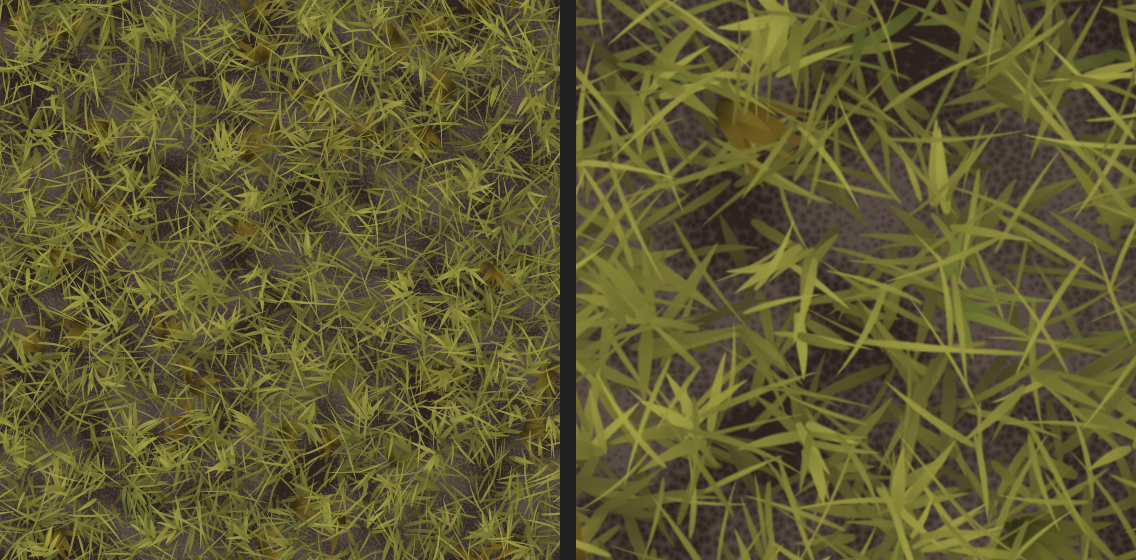
Left: the whole. Right: its middle third, enlarged.
This texture is drawn by a three.js fragment shader. Its source:

```glsl
#define TAU 6.2831853
#define BLADES 9
#define EDGE 0.0011
#define OPACITY 0.94
#define SOIL_DARK vec3(0.175, 0.135, 0.115)
#define SOIL_LIGHT vec3(0.345, 0.295, 0.265)
#define SHADE_GRASS vec3(0.30, 0.28, 0.145)
#define OLIVE_GRASS vec3(0.46, 0.45, 0.19)
#define SUNLIT_GRASS vec3(0.65, 0.64, 0.275)
#define FRESH_GREEN vec3(0.33, 0.40, 0.17)
#define LEAF_ROOT vec3(0.20, 0.12, 0.03)
#define LEAF_TIP vec3(0.47, 0.40, 0.14)

varying vec2 vUv;

vec4 hash4(vec2 id, float seed) {
  vec4 q = fract(vec4(id.xyx, seed) * vec4(0.1031, 0.1030, 0.0973, 0.1099));
  q += dot(q, q.wzxy + 33.33);
  return fract((q.xxyz + q.yzzw) * q.zywx);
}

// Broad seamless variation from layered sines, about -1 to 1
float patches(vec2 p) {
  vec2 w = p + 0.06 * sin(TAU * (2.0 * p.yx + vec2(0.1, 0.6)));
  float broad = sin(TAU * (2.0 * w.x + w.y)) * sin(TAU * (3.0 * w.y - w.x));
  float small = sin(TAU * (5.0 * w.x - 2.0 * w.y)) * sin(TAU * (6.0 * w.y + 3.0 * w.x));
  return 0.55 * broad + 0.45 * small;
}

// Distance to the nearest seamless cell point
float cellular(vec2 p, float cells) {
  vec2 home = floor(p * cells);
  float nearest = 1.0;
  for (int j = -1; j <= 1; j++) {
    for (int i = -1; i <= 1; i++) {
      vec2 id = home + vec2(float(i), float(j));
      vec2 point = id + hash4(mod(id, cells), 3.0).xy;
      nearest = min(nearest, distance(p * cells, point));
    }
  }
  return nearest;
}

vec3 soil(vec2 p) {
  float grain = cellular(p, 210.0) - 0.45;
  float coarse = cellular(p, 17.0) - 0.45;
  float light = 0.5 + 0.75 * patches(p) + 0.85 * grain - 0.6 * coarse;
  return mix(SOIL_DARK, SOIL_LIGHT, clamp(light, 0.0, 1.0));
}

// Coverage of a bent tapering blade along +x; returns mask and place along it
vec2 blade(vec2 q, float size, float halfWidth, float bend, float soft) {
  float t = q.x / size;
  float offset = abs(q.y - bend * size * t * t);
  float taper = 1.9 * sqrt(max(t, 0.0)) * (1.0 - t);
  float mask = 1.0 - smoothstep(-soft, soft, offset - halfWidth * taper);
  mask *= smoothstep(0.0, 0.06, t) * (1.0 - smoothstep(0.92, 1.0, t));
  return vec2(mask, clamp(t, 0.0, 1.0));
}

// shape: cells across, length in cells, half width, scatter (0 fans, 1 loose)
vec3 grass(vec3 color, vec2 p, vec4 shape, float density, float seed, vec3 low, vec3 high, float rootShade) {
  float cells = shape.x;
  vec2 home = floor(p * cells);
  for (int k = 0; k < BLADES; k++) {
    for (int j = -1; j <= 1; j++) {
      for (int i = -1; i <= 1; i++) {
        vec2 id = home + vec2(float(i), float(j));
        vec2 wrapped = mod(id, cells);
        vec4 clump = hash4(wrapped, seed);
        vec4 own = hash4(wrapped, seed + 7.0 * float(k) + 5.0);
        vec2 wave = sin(TAU * (vec2(2.0, 3.0) * wrapped / cells + wrapped.yx / cells));
        if (mix(clump.w, own.w, shape.w) > density + 0.1 * wave.x * wave.y) continue;

        vec2 root = id + mix(clump.xy, own.xy, shape.w);
        float angle = TAU * clump.z + (own.z - 0.5) * mix(1.7, TAU, shape.w);
        vec2 along = vec2(cos(angle), sin(angle));
        vec2 d = p * cells - root;
        vec2 q = vec2(dot(d, along), dot(d, vec2(-along.y, along.x)));
        float size = shape.y * mix(0.5, 1.0, fract(own.x * 13.0));
        float halfWidth = shape.z * cells * mix(0.55, 1.3, fract(own.y * 17.0));
        float bend = 0.5 * (fract(own.z * 11.0) - 0.5);
        vec2 b = blade(q, size, halfWidth, bend, EDGE * cells);

        vec3 tint = mix(low, high, fract(own.w * 19.0));
        tint = mix(tint, FRESH_GREEN, 0.5 * step(0.92, clump.y));
        tint *= mix(rootShade, 1.0, smoothstep(0.0, 0.6, b.y));
        color = mix(color, tint, OPACITY * b.x);
      }
    }
  }
  return color;
}

void main() {
  vec3 color = soil(vUv);

  // Shaded undergrowth and olive fans
  color = grass(color, vUv, vec4(14.0, 0.95, 0.0043, 1.0), 0.86, 11.0, SHADE_GRASS, OLIVE_GRASS, 0.85);
  color = grass(color, vUv, vec4(12.0, 0.90, 0.0048, 0.3), 0.72, 83.0, SHADE_GRASS * 1.15, OLIVE_GRASS * 1.08, 0.85);

  // Withered leaves, dark where they join
  color = grass(color, vUv, vec4(11.0, 0.75, 0.0075, 0.12), 0.36, 157.0, mix(LEAF_ROOT, LEAF_TIP, 0.6), LEAF_TIP, 0.5);

  // Long thin stalks between two sets of sunlit tufts
  color = grass(color, vUv, vec4(10.0, 0.95, 0.0026, 1.0), 0.95, 229.0, OLIVE_GRASS * 0.9, SUNLIT_GRASS * 0.93, 0.88);
  color = grass(color, vUv, vec4(14.0, 0.80, 0.0045, 0.3), 0.48, 307.0, OLIVE_GRASS, SUNLIT_GRASS, 0.88);
  color = grass(color, vUv, vec4(10.0, 0.95, 0.0024, 1.0), 0.95, 401.0, OLIVE_GRASS, SUNLIT_GRASS, 0.88);

  gl_FragColor = vec4(color, 1.0);
}
```
